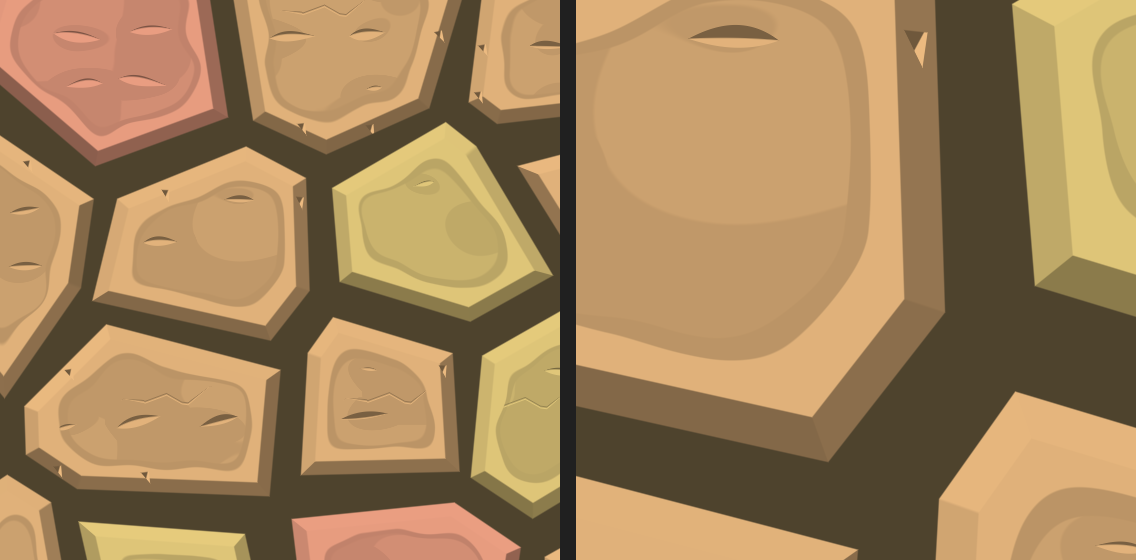
Left: the whole. Right: its middle third, enlarged.
A WebGL 2 fragment shader for this texture:

```glsl
#version 300 es
precision highp float;
uniform vec2 u_resolution;
out vec4 fragColor;

float hash(vec2 v) {
  return fract(sin(dot(v, vec2(127.1, 311.7))) * 43758.5);
}

float noise(vec2 p) {
  vec2 i = floor(p), f = fract(p);
  f = f * f * (3.0 - 2.0 * f);
  return mix(mix(hash(i), hash(i + vec2(1, 0)), f.x),
             mix(hash(i + vec2(0, 1)), hash(i + 1.0), f.x), f.y);
}

float band(float y, float low, float high, float px) {
  return clamp(min(y - low, high - y) / px + 0.1, 0.0, 1.0) * step(low + 1e-5, high);
}

// Staggered, jittered stone centres
vec2 site(vec2 id) {
  vec2 jitter = vec2(hash(id + 3.1), hash(id + 17.3)) - 0.5;
  vec2 stagger = vec2(0.4 * mod(id.y, 2.0), 0.0);
  return (id + 0.5 + stagger + 0.55 * jitter) / vec2(2.4, 3.0) + vec2(0.0, 0.1);
}

vec2 nearestStone(vec2 p) {
  vec2 base = floor((p - vec2(0.0, 0.1)) * vec2(2.4, 3.0)), home = base;
  float best = 1e3;
  for (int y = -2; y <= 2; y++)
    for (int x = -2; x <= 2; x++) {
      vec2 id = base + vec2(x, y);
      float d = distance(p, site(id));
      if (d < best) { best = d; home = id; }
    }
  return home;
}

// Returns depth inside the polygon, rounded depth and bevel brightness
vec3 stoneShape(vec2 p, vec2 home, float px) {
  vec2 centre = site(home);
  float depth = 1.0, sum = 0.0, tone = 1.0;
  for (int y = -2; y <= 2; y++)
    for (int x = -2; x <= 2; x++) {
      if (x == 0 && y == 0) continue;
      vec2 id = home + vec2(x, y), other = site(id);
      float rnd = hash(home * 7.3 + id), tilt = 0.2 * (hash(id * 5.7 + home) - 0.5);
      vec2 n = normalize(other - centre);
      n = normalize(n + tilt * vec2(-n.y, n.x));
      float d = dot(0.5 * (centre + other) - p, n) - 0.015 - 0.022 * rnd;
      float light = smoothstep(-0.55, 0.75, dot(n, vec2(-0.3, 0.95)));
      tone = mix(tone, mix(0.67, 1.13, light) + 0.06 * (rnd - 0.5), smoothstep(-px, px, depth - d));
      depth = min(depth, d);
      sum += exp(-65.0 * d);
    }
  return vec3(depth, -log(sum) / 65.0, tone);
}

void main() {
  vec2 p = gl_FragCoord.xy / u_resolution.y;
  float px = 1.0 / u_resolution.y;
  vec2 home = nearestStone(p), q = p - site(home);
  vec3 shape = stoneShape(p, home, px);

  // Sandy, yellow and pink stones
  float kind = mod(home.x * 3.0 + home.y, 7.0);
  bool yellow = kind == 4.0 || kind == 6.0, pink = kind == 2.0;
  vec3 base = yellow ? vec3(0.785, 0.695, 0.425)
            : pink ? vec3(0.815, 0.55, 0.45) : vec3(0.79, 0.625, 0.43);

  // One dent or chip per grid square
  vec2 grid = vec2(0.13, 0.088), square = floor(q / grid);
  vec2 seed = square + home * 11.7;
  vec2 jitter = vec2(hash(seed), hash(seed + 4.7)) - 0.5;
  vec2 spot = (square + 0.5) * grid + jitter * vec2(0.036, 0.022);
  float spotDepth = stoneShape(spot + site(home), home, px).x;
  float size = smoothstep(0.045, 0.1, spotDepth);
  bool hasDent = size > 0.4 && hash(seed + 8.3) > 0.12;
  float angle = 0.45 * (hash(seed + 2.9) - 0.4);
  vec2 r = mat2(cos(angle), -sin(angle), sin(angle), cos(angle)) * (q - spot);

  // Bevel, bright rim and wobbly face
  float wobble = noise(p * 17.0 + home * 3.0);
  float faceDepth = shape.y - 0.034 - 0.02 * wobble;
  float tone = mix(shape.z, 1.11, smoothstep(-px, px, shape.x - 0.024));
  float halo = hasDent ? max(0.0, 1.0 - length((q - spot) / vec2(0.066, 0.04))) : 0.0;
  float patches = noise(p * vec2(7.0, 10.0) + home * 5.0) + 0.45 * halo;
  float faceTone = mix(1.01, 0.955, smoothstep(0.56, 0.58, patches));
  faceTone = mix(0.93, faceTone, smoothstep(-px, px, faceDepth - 0.003 - 0.014 * noise(p * 13.0)));
  float face = smoothstep(-px, px, faceDepth);
  tone = mix(tone, faceTone, face);

  // Zigzag crack with a lit lower lip
  if (hash(home + 6.1) > 0.45) {
    float x = q.x + 0.02;
    float zig = 0.036 * abs(fract(x * 13.0) - 0.5) + 0.03 * abs(fract(x * 7.3 + 0.3) - 0.5);
    float y = q.y - zig + 0.017 - 0.12 * x;
    float width = 0.0032 * clamp((0.085 - abs(x)) * 25.0, 0.0, 1.0);
    tone = mix(tone, 0.76, face * band(y, 0.0, width, px));
    tone = mix(tone, 1.12, face * band(y, -width, 0.0, px));
  }

  // Dents: shadowed upper lip over a bright hollow
  if (hasDent) {
    float x = r.x / (mix(0.029, 0.046, hash(seed + 1.3)) * size);
    float arch = max(0.0, 1.0 - x * x) * (1.0 + 1.2 * jitter.x * x) * size;
    float high = mix(0.008, 0.013, hash(seed + 5.9)) * arch;
    float lip = high - (yellow || pink ? 0.004 : mix(0.004, 0.012, hash(seed + 7.7))) * arch;
    float low = -mix(0.005, 0.012, hash(seed + 9.1)) * arch;
    tone = mix(tone, 1.12, face * band(r.y, low, lip, px));
    tone = mix(tone, 0.6, face * band(r.y, lip, high, px));
  }

  // Chips on the bevels of sandy stones
  if (!yellow && !pink && spotDepth > 0.008 && spotDepth < 0.03) {
    float chip = max(abs(r.x + 0.3 * r.y) * 1.5 - 0.5 * r.y, r.y) - 0.007;
    float chipTone = mix(0.55, 1.17, smoothstep(-px, px, r.x - 0.4 * r.y));
    tone = mix(tone, chipTone, smoothstep(px, -px, chip));
  }

  vec3 ground = vec3(0.305, 0.262, 0.178);
  fragColor = vec4(mix(ground, base * tone, smoothstep(-px, px, shape.x)), 1.0);
}
```
